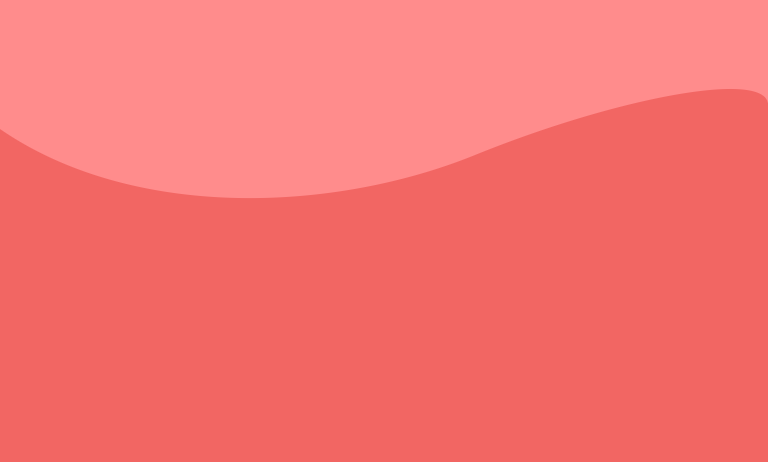
A WebGL 1 fragment shader for this background:

```glsl
precision highp float;
// A flat coral backdrop with one sweeping wave: pale pink above, deeper red below.
// The wave is two joined cubic Bezier curves, solved for height at each column
// by bisection, with an edge smoothed over about one pixel.

uniform vec2 u_resolution;

vec2 bezier(vec2 a, vec2 b, vec2 c, vec2 d, float t) {
  float s = 1.0 - t;
  return s * s * s * a + 3.0 * s * s * t * b + 3.0 * s * t * t * c + t * t * t * d;
}

vec2 bezierTangent(vec2 a, vec2 b, vec2 c, vec2 d, float t) {
  float s = 1.0 - t;
  return s * s * (b - a) + 2.0 * s * t * (c - b) + t * t * (d - c);
}

// Approximate signed distance to the wave in pixels, positive above it
float waveDistance(vec2 uv) {
  // Trough on the left
  vec2 a = vec2(0.0, 0.7208);
  vec2 b = vec2(0.1719, 0.5238);
  vec2 c = vec2(0.4323, 0.5390);
  vec2 d = vec2(0.6185, 0.6645);

  // Crest on the right, turning straight down at the edge
  if (uv.x > d.x) {
    a = d;
    b = vec2(0.8047, 0.7900);
    c = vec2(1.0, 0.8506);
    d = vec2(1.0, 0.7727);
  }

  // Find the curve parameter for this column
  float low = 0.0;
  float high = 1.0;
  for (int i = 0; i < 18; i++) {
    float middle = 0.5 * (low + high);
    if (bezier(a, b, c, d, middle).x < uv.x) low = middle;
    else high = middle;
  }
  float t = 0.5 * (low + high);

  // Project the vertical gap onto the curve's normal
  vec2 tangent = normalize(bezierTangent(a, b, c, d, t) * u_resolution);
  float gap = (uv.y - bezier(a, b, c, d, t).y) * u_resolution.y;
  return gap * tangent.x;
}

void main() {
  vec2 uv = gl_FragCoord.xy / u_resolution;
  vec3 coral = vec3(0.95, 0.40, 0.39);
  vec3 pink = vec3(1.0, 0.55, 0.55);
  float above = clamp(waveDistance(uv) + 0.5, 0.0, 1.0);
  gl_FragColor = vec4(mix(coral, pink, above), 1.0);
}
```
